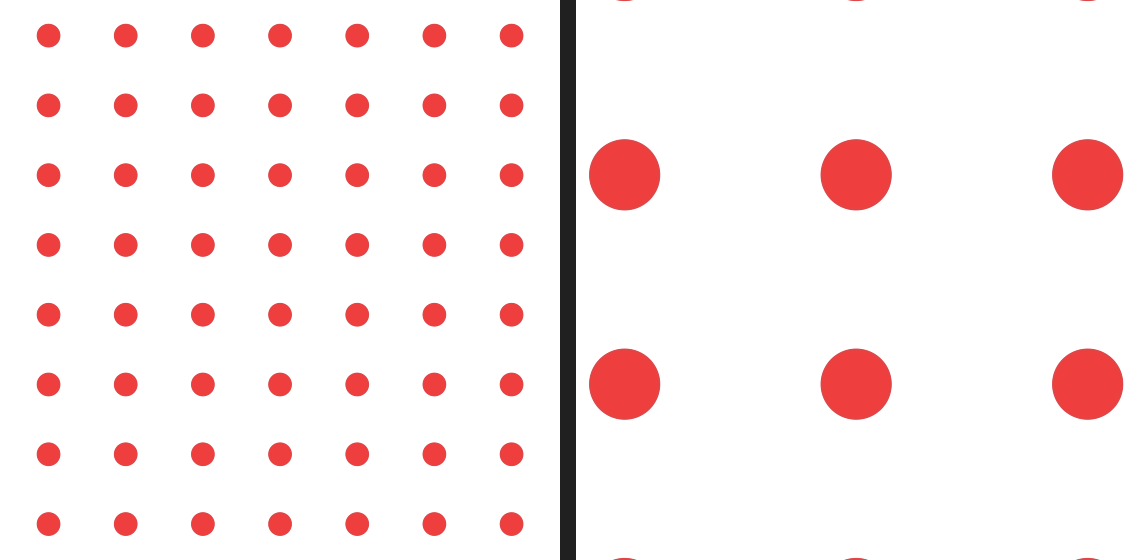
Left: the whole. Right: its middle third, enlarged.
Write a WebGL 2 fragment shader that draws this pattern.

```glsl
#version 300 es
precision highp float;
// Draws a sparse grid of red dots, 7 across and 8 down, on white.

uniform vec2 u_resolution;
out vec4 fragColor;

const vec2 GRID_COUNT = vec2(7.0, 8.0);
const vec2 FIRST_CENTER = vec2(0.0867, 0.0642);  // lower left dot
const vec2 SPACING = vec2(0.1378, 0.1246);
const float DOT_RADIUS = 0.0212;
const float RIM_WIDTH = 0.0012;
const float RIM_STRENGTH = 0.7;

const vec3 PAPER_COLOR = vec3(1.0);
const vec3 DOT_COLOR = vec3(0.935, 0.245, 0.24);
const vec3 RIM_COLOR = vec3(0.82, 0.30, 0.32);

// Signed distance to the nearest dot of the bounded grid.
float dotGridDistance(vec2 p) {
    vec2 cell = round((p - FIRST_CENTER) / SPACING);
    cell = clamp(cell, vec2(0.0), GRID_COUNT - 1.0);
    return length(p - FIRST_CENTER - cell * SPACING) - DOT_RADIUS;
}

void main() {
    float canvasSize = min(u_resolution.x, u_resolution.y);
    vec2 p = gl_FragCoord.xy / canvasSize;
    float pixel = 1.0 / canvasSize;
    float dist = dotGridDistance(p);

    // Thin, slightly duller rim around each dot
    float rim = RIM_STRENGTH * smoothstep(-RIM_WIDTH - pixel, 0.0, dist);
    vec3 ink = mix(DOT_COLOR, RIM_COLOR, rim);

    // Smoothed outer edge
    float coverage = 1.0 - smoothstep(-0.6 * pixel, 0.6 * pixel, dist);
    fragColor = vec4(mix(PAPER_COLOR, ink, coverage), 1.0);
}
```
